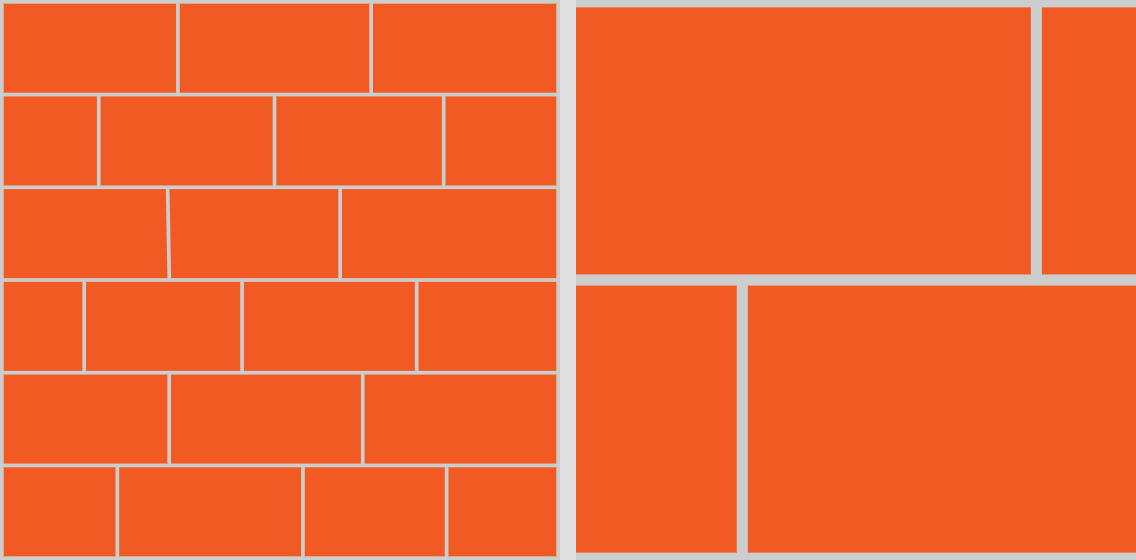
Left, the full canvas; right, a detail of the centre.
Reproduce this pattern procedurally as a WebGL 1 fragment shader.

```glsl
precision highp float;
uniform vec2 u_resolution;

#define ROWS 6.0
#define BRICKS 3.0
#define GROUT_WIDTH 0.0066
#define LEAN 0.018
#define BRICK_COLOR vec3(0.95, 0.353, 0.141)
#define GROUT_COLOR vec3(0.80, 0.805, 0.805)

// Sideways drift of the three joints in a row, counted from the top
vec3 jointDrift(float row) {
  if (row < 0.5) return vec3(-0.0156, -0.0039, 0.0);
  if (row < 1.5) return vec3(0.0097, -0.0098, -0.0410);
  if (row < 2.5) return vec3(-0.0325, -0.0593, 0.0);
  if (row < 3.5) return vec3(-0.0163, -0.0677, -0.0892);
  if (row < 4.5) return vec3(-0.0312, -0.0189, 0.0);
  return vec3(0.0429, 0.0410, -0.0358);
}

// Distance to the nearest upright joint of a running bond
float jointDistance(float x, float row, float down, float pitch) {
  float stagger = mod(row, 2.0) < 0.5 ? 1.0 : 0.5;
  vec3 joints = (vec3(0.0, 1.0, 2.0) + stagger) / BRICKS + jointDrift(row);
  // One joint in the third row leans
  if (abs(row - 2.0) < 0.5) joints.x += LEAN * (down - 0.5) * pitch;
  vec3 d = abs(x - joints);
  return min(d.x, min(d.y, d.z));
}

void main() {
  vec2 p = gl_FragCoord.xy / u_resolution;
  float halfWidth = 0.5 * GROUT_WIDTH;
  float pitch = (1.0 - GROUT_WIDTH) / ROWS;

  // Rows run downwards between the centre lines of the outer border
  float t = (1.0 - p.y - halfWidth) / pitch;
  float row = clamp(floor(t), 0.0, ROWS - 1.0);

  float bed = abs(fract(t + 0.5) - 0.5) * pitch;
  float border = abs(abs(p.x - 0.5) - 0.5 + halfWidth);
  float joint = min(border, jointDistance(p.x, row, t - row, pitch));

  // One pixel of smoothing along each axis
  vec2 grout = clamp((halfWidth - vec2(joint, bed)) * u_resolution + 0.5, 0.0, 1.0);
  gl_FragColor = vec4(mix(BRICK_COLOR, GROUT_COLOR, max(grout.x, grout.y)), 1.0);
}
```
